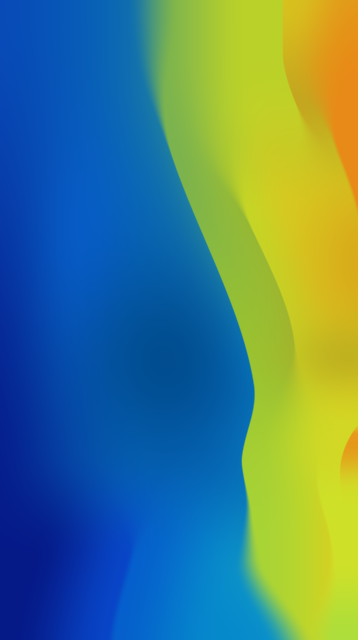
Write a WebGL 2 fragment shader that draws this background.

```glsl
#version 300 es
precision highp float;

uniform vec2 u_resolution;
out vec4 fragColor;

// Soft round light, 1 at its center
float glow(vec2 p, vec2 center, vec2 radius) {
    vec2 q = (p - center) / radius;
    return exp(-dot(q, q));
}

// Smooth pulse that rises over a..b and falls over c..d
float span(float a, float b, float c, float d, float x) {
    return smoothstep(a, b, x) * (1.0 - smoothstep(c, d, x));
}

// Horizontal place of the border between blue and green
float mainEdge(float t) {
    return 0.428 + 0.29 * smoothstep(0.09, 0.66, t)
        - 0.044 * smoothstep(0.6, 0.73, t)
        + 0.02 * smoothstep(0.71, 0.8, t)
        + 0.13 * smoothstep(0.87, 1.03, t);
}

vec3 blueSide(vec2 p, float gap) {
    vec3 deep = mix(vec3(0.03, 0.29, 0.72), vec3(0.02, 0.11, 0.55), smoothstep(0.0, 0.75, p.y));
    vec3 color = mix(deep, vec3(0.02, 0.39, 0.72), smoothstep(-0.05, 0.42, p.x));
    color = mix(color, vec3(0.03, 0.38, 0.83), 0.7 * glow(p, vec2(0.23, 0.4), vec2(0.13, 0.2)));
    color = mix(color, vec3(0.0, 0.29, 0.55), 0.95 * glow(p, vec2(0.48, 0.56), vec2(0.25, 0.15)));

    // Dark lower fold and the lit sheet beside it
    float fold = p.x - 0.385 + 0.075 * smoothstep(0.8, 1.02, p.y);
    float low = smoothstep(0.7, 0.88, p.y);
    vec3 shade = mix(vec3(0.02, 0.1, 0.53), vec3(0.03, 0.27, 0.78), smoothstep(-0.28, 0.0, fold));
    vec3 sheet = mix(vec3(0.02, 0.37, 0.8), vec3(0.02, 0.53, 0.8), smoothstep(0.0, 0.3, fold));
    float blur = mix(0.12, 0.012, smoothstep(0.74, 0.87, p.y));
    color = mix(color, mix(shade, sheet, smoothstep(-blur, blur, fold)), low);

    // Teal light along the border
    float rim = exp(-max(-gap, 0.0) * 13.0);
    vec3 teal = mix(vec3(0.15, 0.53, 0.6), vec3(0.03, 0.46, 0.72), smoothstep(0.35, 0.6, p.y));
    teal = mix(teal, vec3(0.08, 0.63, 0.76), smoothstep(0.72, 0.95, p.y));
    return mix(color, teal, 0.75 * rim);
}

vec3 warmSide(vec2 p, float gap, float aa) {
    // Green band, turning to lime away from the border
    vec3 color = mix(vec3(0.48, 0.7, 0.31), vec3(0.73, 0.82, 0.16), smoothstep(0.0, 0.27, gap));
    vec3 lime = mix(vec3(0.6, 0.77, 0.19), vec3(0.66, 0.83, 0.21), smoothstep(0.5, 0.85, p.y));
    color = mix(color, lime, smoothstep(0.25, 0.55, p.y));

    // Yellow sheet lying over the green band
    float fold = p.x - 0.62 - 0.205 * smoothstep(0.2, 0.56, p.y);
    float present = span(0.16, 0.34, 0.52, 0.72, p.y);
    color = mix(color, vec3(0.56, 0.7, 0.2), 0.7 * present * exp(-max(-fold, 0.0) * 13.0));
    float blur = aa + 0.1 * (1.0 - smoothstep(0.18, 0.36, p.y)) + 0.1 * smoothstep(0.53, 0.7, p.y);
    vec3 yellow = mix(vec3(0.77, 0.84, 0.15), vec3(0.84, 0.81, 0.13), smoothstep(0.0, 0.15, fold));
    color = mix(color, yellow, smoothstep(-blur, blur, fold) * smoothstep(0.08, 0.34, p.y));

    // Gold light and olive shade on the right
    color = mix(color, vec3(0.85, 0.66, 0.1), 0.95 * glow(p, vec2(1.03, 0.41), vec2(0.19, 0.15)));
    color = mix(color, vec3(0.72, 0.67, 0.12), 0.75 * glow(p, vec2(0.97, 0.56), vec2(0.15, 0.055)));
    color = mix(color, vec3(0.82, 0.86, 0.15), 0.8 * glow(p, vec2(0.97, 0.69), vec2(0.15, 0.07)));

    // Upper gold fold
    fold = p.x - 0.79 - 0.1 * smoothstep(0.08, 0.28, p.y);
    blur = aa + 0.07 * smoothstep(0.16, 0.28, p.y);
    vec3 gold = mix(vec3(0.84, 0.76, 0.12), vec3(0.77, 0.65, 0.12), smoothstep(0.0, 0.17, p.y));
    gold = mix(gold, vec3(0.88, 0.63, 0.1), smoothstep(0.04, 0.2, fold));
    color = mix(color, gold, smoothstep(-blur, blur, fold) * (1.0 - smoothstep(0.15, 0.31, p.y)));

    // Orange corner sheet
    fold = p.x - 0.89 - 0.11 * smoothstep(0.1, 0.38, p.y) - 0.1 * max(p.y - 0.24, 0.0);
    blur = mix(0.12, 0.007, smoothstep(0.06, 0.23, p.y));
    float orange = smoothstep(-blur, blur, fold) * smoothstep(-0.08, 0.13, p.y);
    color = mix(color, vec3(0.91, 0.54, 0.09), orange);

    // Bright lower sheet with a curved left border
    fold = p.x - 0.885 - 0.042 * smoothstep(0.74, 0.87, p.y) + 0.035 * smoothstep(0.89, 1.0, p.y);
    present = smoothstep(0.69, 0.79, p.y);
    blur = 0.006 + 0.04 * smoothstep(0.84, 1.0, p.y);
    vec3 bright = mix(vec3(0.81, 0.88, 0.16), vec3(0.68, 0.87, 0.23), smoothstep(0.87, 1.0, p.y));
    color = mix(color, bright, present * smoothstep(-blur, blur, fold));

    // Small orange curl at the right border
    fold = p.x - 0.95 - 9.0 * pow(max(0.738 - p.y, 0.0), 2.0) - 2.0 * pow(max(p.y - 0.738, 0.0), 2.0);
    vec3 curl = mix(vec3(0.9, 0.6, 0.1), vec3(0.82, 0.86, 0.15), smoothstep(0.69, 0.77, p.y));
    return mix(color, curl, smoothstep(-aa, aa, fold) * span(0.66, 0.68, 0.75, 0.8, p.y));
}

void main() {
    vec2 p = gl_FragCoord.xy / u_resolution;
    p.y = 1.0 - p.y; // measured downward from the top
    float aa = 1.0 / u_resolution.x;
    float gap = p.x - mainEdge(p.y);

    // The border is blurred at both ends and crisp in the middle
    float blur = aa + 0.07 * (1.0 - smoothstep(0.0, 0.25, p.y)) + 0.065 * smoothstep(0.74, 1.0, p.y);
    vec3 color = mix(blueSide(p, gap), warmSide(p, gap, aa), smoothstep(-blur, blur, gap));
    fragColor = vec4(color, 1.0);
}
```
